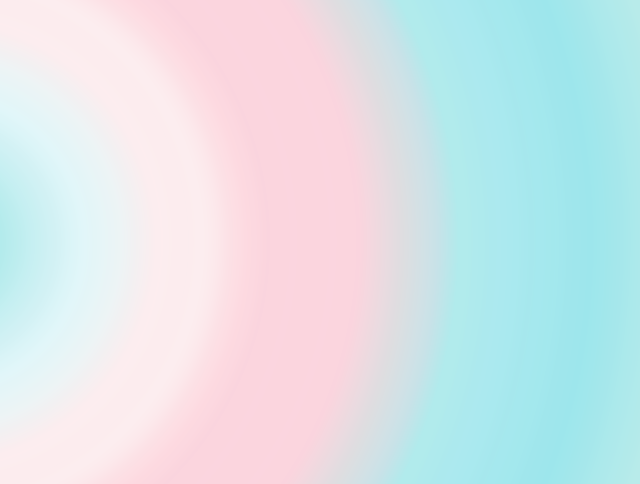
Give the GLSL for this background, as a Shadertoy shader.

```glsl
#define CENTER vec2(-0.137, 0.5)
#define RIPPLE_STRENGTH 0.0015
#define RIPPLE_FREQUENCY 70.0

const vec3 AQUA_CORE  = vec3(0.700, 0.922, 0.925);
const vec3 AQUA_PALE  = vec3(0.816, 0.945, 0.957);
const vec3 ICE        = vec3(0.882, 0.965, 0.976);
const vec3 MIST       = vec3(0.925, 0.955, 0.960);
const vec3 BLUSH      = vec3(0.988, 0.928, 0.935);
const vec3 ROSE_LIGHT = vec3(0.992, 0.856, 0.882);
const vec3 ROSE       = vec3(0.984, 0.835, 0.871);
const vec3 PEARL      = vec3(0.868, 0.870, 0.880);
const vec3 SKY_GREY   = vec3(0.785, 0.887, 0.910);
const vec3 MINT       = vec3(0.692, 0.920, 0.925);
const vec3 SKY        = vec3(0.672, 0.914, 0.937);
const vec3 TURQUOISE  = vec3(0.616, 0.902, 0.925);
const vec3 MINT_RIM   = vec3(0.722, 0.922, 0.918);

// Linear blend weight between two radii
float ramp(float inner, float outer, float radius) {
    return clamp((radius - inner) / (outer - inner), 0.0, 1.0);
}

// Colour of the concentric gradient, from the core outwards
vec3 ringColor(float radius) {
    vec3 color = AQUA_CORE;
    color = mix(color, AQUA_PALE, ramp(0.137, 0.241, radius));
    color = mix(color, ICE, ramp(0.241, 0.309, radius));
    color = mix(color, MIST, ramp(0.309, 0.385, radius));
    color = mix(color, BLUSH, ramp(0.385, 0.460, radius));

    // Rose band
    color = mix(color, ROSE_LIGHT, smoothstep(0.550, 0.655, radius));
    color = mix(color, ROSE, ramp(0.635, 0.690, radius));

    // Grey transition into the outer blue
    color = mix(color, PEARL, ramp(0.880, 0.972, radius));
    color = mix(color, SKY_GREY, ramp(0.972, 1.040, radius));
    color = mix(color, MINT, ramp(1.040, 1.085, radius));
    color = mix(color, SKY, ramp(1.100, 1.170, radius));
    color = mix(color, TURQUOISE, ramp(1.170, 1.357, radius));
    return mix(color, MINT_RIM, ramp(1.365, 1.530, radius));
}

// Faint rings from layered sines
float ripple(float radius) {
    float phase = radius * RIPPLE_FREQUENCY;
    return RIPPLE_STRENGTH * (sin(phase) + 0.5 * sin(2.3 * phase + 1.0));
}

void mainImage(out vec4 fragColor, in vec2 fragCoord) {
    vec2 position = fragCoord / iResolution.y;
    float radius = length(position - CENTER);
    fragColor = vec4(ringColor(radius) + ripple(radius), 1.0);
}
```
